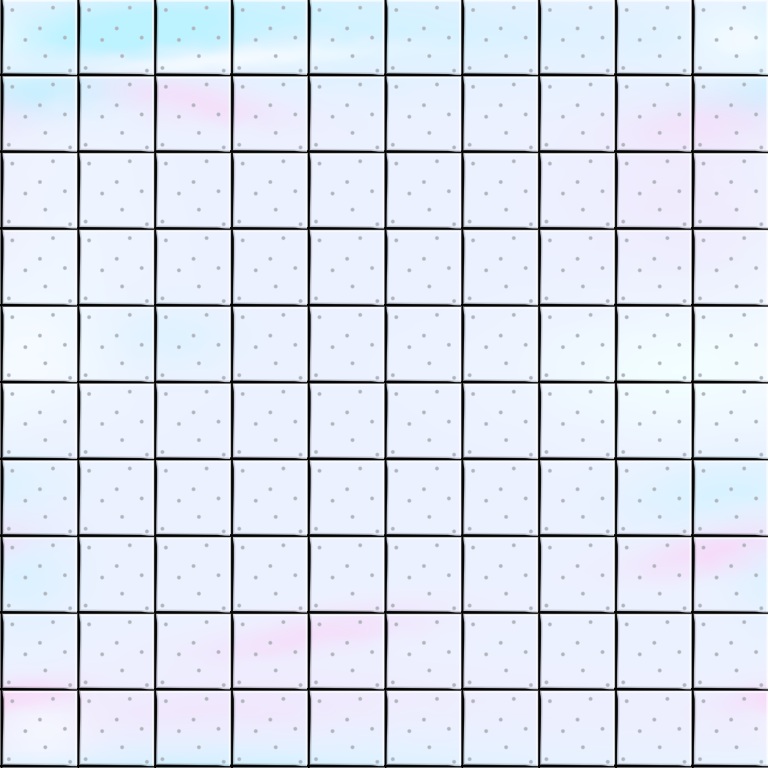
Write a WebGL 1 fragment shader that draws this pattern.

```glsl
precision highp float;
// Ten by ten pale tiles with inked left and lower edges, grey dots and a pastel wash.
uniform vec2 u_resolution;

const float TILES = 10.0;
const float TAU = 6.2831853;
const float EDGE_START = 0.006;   // outer side of the ink, in tile units
const float INK_THICK = 0.047;    // inner side at the heavy end of a stroke
const float INK_THIN = 0.036;     // inner side at the light end
const float INK_SOFTNESS = 0.012;
const float FRINGE = 0.016;       // reach of the grey fringe past the ink
const float FRINGE_SHADE = 0.2;
const float DOT_RADIUS = 0.024;
const float MARGIN = 0.03;        // strip of the neighbouring tile kept beside the ink
const float BEVEL = 0.7;
const vec3 INK = vec3(0.01);
const vec3 DOT_GREY = vec3(0.69, 0.71, 0.74);
const vec3 BASE = vec3(0.925, 0.945, 1.0);
const vec3 CYAN = vec3(0.74, 0.95, 1.0);
const vec3 PINK = vec3(0.965, 0.86, 0.975);
const vec3 MINT = vec3(0.95, 1.0, 1.0);
const vec3 PALE = vec3(0.97, 0.985, 1.0);

// Each column holds two dot centres within a tile.
const mat4 DOT_PAIRS = mat4(
  0.115, 0.115, 0.16, 0.87,
  0.33, 0.48, 0.52, 0.63,
  0.59, 0.27, 0.69, 0.90,
  0.845, 0.51, 0.913, 0.08);

float hash(vec2 p) {
  vec3 q = fract(vec3(p.xyx) * 0.1031);
  q += dot(q, q.yzx + 33.33);
  return fract((q.x + q.y) * q.z);
}

// Value noise that wraps after a whole number of cells.
float wrapNoise(vec2 uv, vec2 cells) {
  vec2 p = uv * cells;
  vec2 i = floor(p);
  vec2 f = fract(p);
  f = f * f * (3.0 - 2.0 * f);
  vec2 a = mod(i, cells);
  vec2 b = mod(i + 1.0, cells);
  return mix(mix(hash(a), hash(vec2(b.x, a.y)), f.x),
             mix(hash(vec2(a.x, b.y)), hash(b), f.x), f.y);
}

// Soft wrapped patch of pigment; size is its spread, slope tilts it.
float patchOf(vec2 uv, vec2 centre, vec2 size, float slope) {
  vec2 d = uv - centre;
  d.y -= slope * sin(TAU * d.x) / TAU;
  d = (1.0 - cos(TAU * d)) / (TAU * TAU * size * size);
  return exp(-d.x - d.y);
}

vec3 wash(vec2 uv) {
  float streak = wrapNoise(uv, vec2(5.0, 24.0));
  float fine = wrapNoise(uv, vec2(40.0, 80.0));
  vec2 p = uv;
  p.y += 0.012 * (streak - 0.5) + 0.008 * (fine - 0.5);
  float grain = 0.8 + 0.35 * streak + 0.2 * (fine - 0.5);

  float cyan = patchOf(p, vec2(0.17, 0.965), vec2(0.15, 0.032), 0.08)
             + 0.8 * patchOf(p, vec2(0.04, 0.88), vec2(0.08, 0.022), 0.1)
             + 0.35 * patchOf(p, vec2(0.50, 0.95), vec2(0.18, 0.05), 0.0)
             + 0.4 * patchOf(p, vec2(0.94, 0.36), vec2(0.08, 0.03), 0.1)
             + 0.3 * patchOf(p, vec2(0.03, 0.25), vec2(0.05, 0.05), 0.0)
             + 0.25 * patchOf(p, vec2(0.22, 0.56), vec2(0.06, 0.03), 0.0);
  float pink = patchOf(p, vec2(0.03, 0.10), vec2(0.05, 0.013), 0.1)
             + 0.8 * patchOf(p, vec2(0.41, 0.175), vec2(0.10, 0.018), 0.2)
             + 0.9 * patchOf(p, vec2(0.93, 0.285), vec2(0.07, 0.018), 0.2)
             + 0.8 * patchOf(p, vec2(0.25, 0.87), vec2(0.08, 0.018), -0.2)
             + 0.6 * patchOf(p, vec2(0.92, 0.84), vec2(0.08, 0.025), 0.15)
             + 0.3 * patchOf(p, vec2(0.89, 0.73), vec2(0.09, 0.07), 0.0)
             + 0.4 * patchOf(p, vec2(0.28, 0.08), vec2(0.20, 0.03), 0.1);
  float mint = 0.9 * patchOf(p, vec2(0.88, 0.52), vec2(0.12, 0.06), 0.0)
             + 0.35 * patchOf(p, vec2(0.07, 0.68), vec2(0.08, 0.12), 0.0);
  float pale = 0.9 * patchOf(p, vec2(0.30, 0.922), vec2(0.13, 0.010), 0.08)
             + 0.8 * patchOf(p, vec2(0.96, 0.95), vec2(0.05, 0.03), 0.0)
             + 0.7 * patchOf(p, vec2(0.04, 0.54), vec2(0.05, 0.04), 0.0)
             + 0.6 * patchOf(p, vec2(0.06, 0.05), vec2(0.04, 0.03), 0.0);

  vec3 colour = mix(BASE, MINT, clamp(mint, 0.0, 1.0));
  colour = mix(colour, CYAN, clamp(cyan * grain, 0.0, 1.0));
  colour = mix(colour, PINK, clamp(pink * grain, 0.0, 1.0));
  return mix(colour, PALE, clamp(pale * grain, 0.0, 1.0));
}

// Coverage of a stroke between its outer and inner sides.
float stroke(float across, float inner, float soft) {
  return smoothstep(EDGE_START - soft, EDGE_START + soft, across)
       * (1.0 - smoothstep(inner - soft, inner + soft, across));
}

float dotDistance(vec2 c) {
  float d = 1.0;
  for (int i = 0; i < 4; i++) {
    vec4 pair = DOT_PAIRS[i];
    d = min(d, min(length(c - pair.xy), length(c - pair.zw)));
  }
  return d - DOT_RADIUS;
}

void main() {
  vec2 uv = gl_FragCoord.xy / u_resolution;
  vec2 c = fract(uv * TILES + MARGIN) - MARGIN;
  float soft = max(INK_SOFTNESS, 0.6 * TILES / min(u_resolution.x, u_resolution.y));

  // Wash, light bevel beside each inked edge, dots
  vec3 colour = wash(uv);
  vec2 rim = smoothstep(-MARGIN, -0.012, c) * (1.0 - smoothstep(0.0, 0.02, c));
  colour = mix(colour, vec3(1.0), BEVEL * max(rim.x, rim.y));
  colour = mix(colour, DOT_GREY, 1.0 - smoothstep(-soft, soft, dotDistance(c)));

  // Tapered ink with a grey fringe
  vec2 along = fract(c);
  float left = mix(INK_THIN, INK_THICK, smoothstep(0.1, 0.8, along.y));
  left -= 0.012 * smoothstep(0.88, 1.0, along.y);
  float lower = mix(INK_THICK, INK_THIN, along.x) - 0.010 * smoothstep(0.82, 0.95, along.x);
  float ink = max(stroke(c.x, left, soft), stroke(c.y, lower, soft));
  float fringe = max(stroke(c.x, left + FRINGE, soft), stroke(c.y, lower + FRINGE, soft));
  gl_FragColor = vec4(mix(colour, INK, max(ink, FRINGE_SHADE * fringe)), 1.0);
}
```
